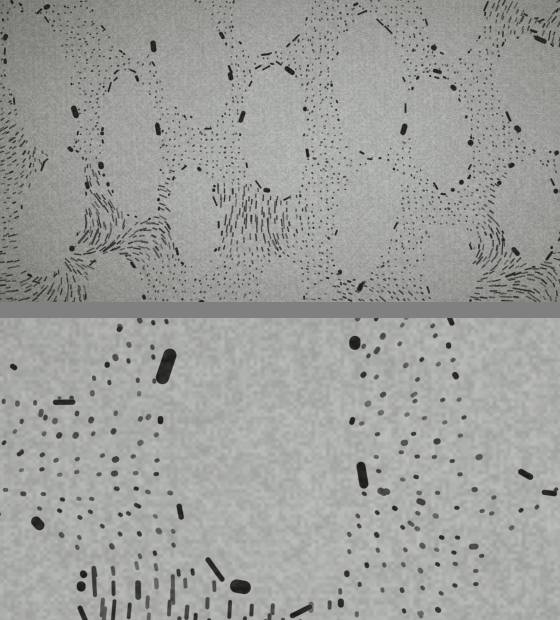
Top: the whole. Bottom: its middle third, enlarged.
Write a Shadertoy shader that draws this texture.

```glsl
float hash(vec2 c) {
    return fract(sin(dot(c, vec2(127.1, 311.7))) * 43758.5453);
}

float noise(vec2 p) {
    vec2 i = floor(p), f = fract(p);
    f *= f * (3.0 - 2.0 * f);
    return mix(mix(hash(i), hash(i + vec2(1, 0)), f.x),
               mix(hash(i + vec2(0, 1)), hash(i + vec2(1, 1)), f.x), f.y);
}

// Distance to smooth upright grains in staggered columns, negative inside
float grainDistance(vec2 p) {
    vec2 size = vec2(0.27, 0.46);
    float d = 1.0;
    for (int i = -1; i <= 1; i++) {
        float column = floor(p.x / size.x) + float(i);
        float shift = 0.5 * mod(column, 2.0) + 0.15;
        for (int j = -1; j <= 1; j++) {
            vec2 id = vec2(column, floor(p.y / size.y - shift) + float(j));
            vec2 jitter = vec2(hash(id + 3.1), hash(id + 8.7)) - 0.5;
            vec2 centre = (id + vec2(0.5, 0.5 + shift) + 0.3 * jitter) * size;
            vec2 radii = vec2(0.09, 0.18) + vec2(0.05, 0.06) * vec2(hash(id + 5.3), hash(id + 1.9));
            radii *= mix(0.65, 1.0, smoothstep(0.0, 0.45, centre.y));
            vec2 q = p - centre;
            q.x += q.y * 0.5 * (hash(id + 6.4) - 0.5);
            d = min(d, (length(q / radii) - 1.0) * radii.x);
        }
    }
    return d + 0.018 * (noise(p * 9.0) - 0.5);
}

// Direction of particles: along the grain edge or along the local colony
vec2 particleAxis(vec2 c, float d, bool onEdge) {
    float angle = 6.0 * noise(c * 3.0 + 4.0);
    if (onEdge) {
        vec2 slope = vec2(grainDistance(c + vec2(0.004, 0)), grainDistance(c + vec2(0, 0.004))) - d;
        angle = atan(slope.x, -slope.y) + 0.7 * (hash(c) - 0.5);
    }
    return vec2(cos(angle), sin(angle));
}

// Dark rods and dots, kept where the grain distance lies within the band
float particles(vec2 p, float size, vec2 lengths, vec2 radii, vec2 band, float share, bool onEdge) {
    float ink = 0.0, blur = 0.8 / iResolution.y;
    for (int k = 0; k < 9; k++) {
        vec2 id = floor(p / size) + vec2(k % 3 - 1, k / 3 - 1);
        vec2 seed = id + size * 900.0;
        vec2 c = (id + 0.5 + 0.65 * (vec2(hash(seed), hash(seed + 17.3)) - 0.5)) * size;
        vec2 q = p - c;
        if (hash(seed + 41.7) > share || length(q) > lengths.y + radii.y + blur) continue;

        float d = grainDistance(c);
        if (d < band.x || d > band.y) continue;

        float colony = smoothstep(0.45, 0.72, noise(c * 3.5 + 20.0));
        float pick = hash(seed + 29.1);
        float stretch = onEdge ? pick * pick : colony * (0.4 + 0.6 * pick);
        float halfLength = mix(lengths.x, lengths.y, stretch);
        float radius = mix(radii.x, radii.y, pow(hash(seed + 53.9), 5.0));
        vec2 axis = particleAxis(c, d, onEdge);
        q -= axis * clamp(dot(q, axis), -halfLength, halfLength);
        float strength = onEdge ? 0.95 : 0.5 + 0.4 * hash(seed + 67.3);
        ink = max(ink, strength * (1.0 - smoothstep(-blur, blur, length(q) - radius)));
    }
    return ink;
}

void mainImage(out vec4 fragColor, in vec2 fragCoord) {
    vec2 p = fragCoord / iResolution.y;
    vec2 uv = fragCoord / iResolution.xy;

    // Uneven lamp light, darker to the left and in the corners
    vec2 fromLamp = (uv - vec2(0.56, 0.48)) * vec2(1.9, 1.7);
    float light = 0.69 - 0.12 * dot(fromLamp, fromLamp);
    light += 0.015 * (noise(p * 6.0) - 0.5);

    // Fine dots between grains, longer rods in colonies, bold beads on edges
    float ink = particles(p, 0.021, vec2(0.0008, 0.012), vec2(0.0021, 0.0034), vec2(0.003, 1.0), 0.88, false);
    ink = max(ink, particles(p, 0.05, vec2(0.002, 0.03), vec2(0.0022, 0.004), vec2(0.012, 1.0), 0.45, false));
    ink = max(ink, particles(p, 0.027, vec2(0.0005, 0.016), vec2(0.0028, 0.0095), vec2(-0.004, 0.011), 0.55, true));

    // Film grain over a slightly warm grey
    float grain = noise(p * 250.0) + 0.5 * noise(p * 110.0 + 31.0) - 0.75;
    vec3 metal = light * mix(vec3(1.0, 1.0, 0.96), vec3(0.99, 1.0, 0.985), smoothstep(0.5, 0.68, light));
    vec3 color = mix(metal, vec3(0.12, 0.12, 0.11), ink) + 0.09 * grain;
    fragColor = vec4(color, 1.0);
}
```
